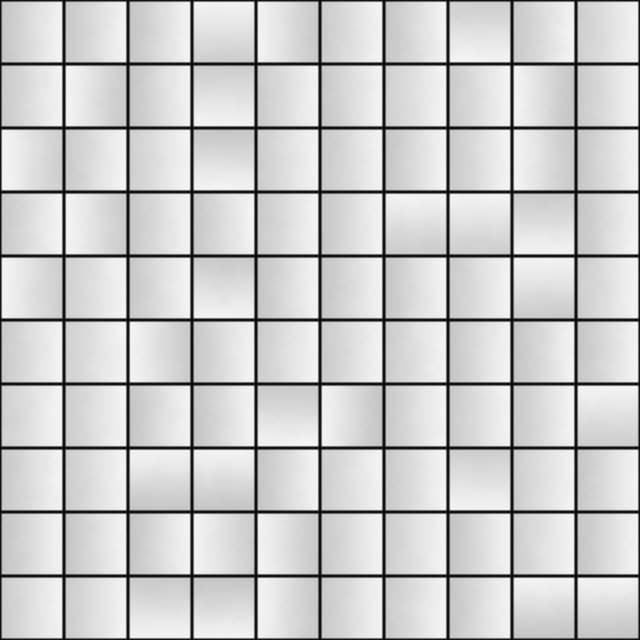
Write a WebGL 1 fragment shader that draws this pattern.

```glsl
precision highp float;

uniform vec2 u_resolution;

#define TILES 10.0         // repeats across and down
#define GROOVE_CORE 0.004  // half width of the solid groove, in tiles
#define GROOVE_EDGE 0.045  // where the groove has faded out, in tiles
#define GROOVE_GREY 0.05
#define SHADE_DARK 0.79
#define SHADE_LIGHT 0.955
#define SHADE_VARIATION 0.05
#define CLOUD_CELLS 40.0   // whole number, so that the noise wraps
#define CLOUD_AMOUNT 0.022

float hash(vec2 p) {
  return fract(sin(dot(p, vec2(127.1, 311.7))) * 43758.5453);
}

// Value noise that repeats after the given whole number of cells
float wrappedNoise(vec2 p, float period) {
  vec2 cell = floor(p);
  vec2 f = fract(p);
  f = f * f * (3.0 - 2.0 * f);
  vec2 lo = mod(cell, period);
  vec2 hi = mod(cell + 1.0, period);
  return mix(mix(hash(lo), hash(vec2(hi.x, lo.y)), f.x),
             mix(hash(vec2(lo.x, hi.y)), hash(hi), f.x), f.y);
}

// Position along the tile's gradient: 0 at its dark side, 1 at its light side
float gradientPosition(vec2 p, float pick) {
  if (pick < 0.64) return p.x;        // dark on the left
  if (pick < 0.75) return 1.0 - p.x;  // dark on the right
  if (pick < 0.89) return p.y;        // dark at the bottom
  return 1.0 - p.y;                   // dark at the top
}

void main() {
  vec2 uv = gl_FragCoord.xy / u_resolution;
  vec2 grid = uv * TILES;
  vec2 id = mod(floor(grid), TILES);
  vec2 local = fract(grid);

  // Tile face: a soft ramp with its own direction and depth
  float ramp = gradientPosition(local, hash(id + 3.7));
  ramp = mix(ramp, smoothstep(0.0, 1.0, ramp), 0.4);
  float dark = SHADE_DARK + SHADE_VARIATION * (hash(id + 17.3) - 0.5);
  float shade = mix(dark, SHADE_LIGHT, ramp);

  // Faint cloudy wear
  float cloud = 0.65 * wrappedNoise(uv * CLOUD_CELLS, CLOUD_CELLS)
              + 0.35 * wrappedNoise(uv * CLOUD_CELLS * 2.0, CLOUD_CELLS * 2.0);
  shade += CLOUD_AMOUNT * (cloud - 0.5);

  // Dark grooves with blurred edges, never sharper than a pixel
  vec2 pixel = TILES / u_resolution;
  vec2 edge = max(vec2(GROOVE_EDGE), GROOVE_CORE + pixel);
  vec2 gap = min(local, 1.0 - local);
  vec2 face = smoothstep(vec2(GROOVE_CORE), edge, gap);
  shade = mix(GROOVE_GREY, shade, face.x * face.y);

  gl_FragColor = vec4(vec3(shade), 1.0);
}
```
